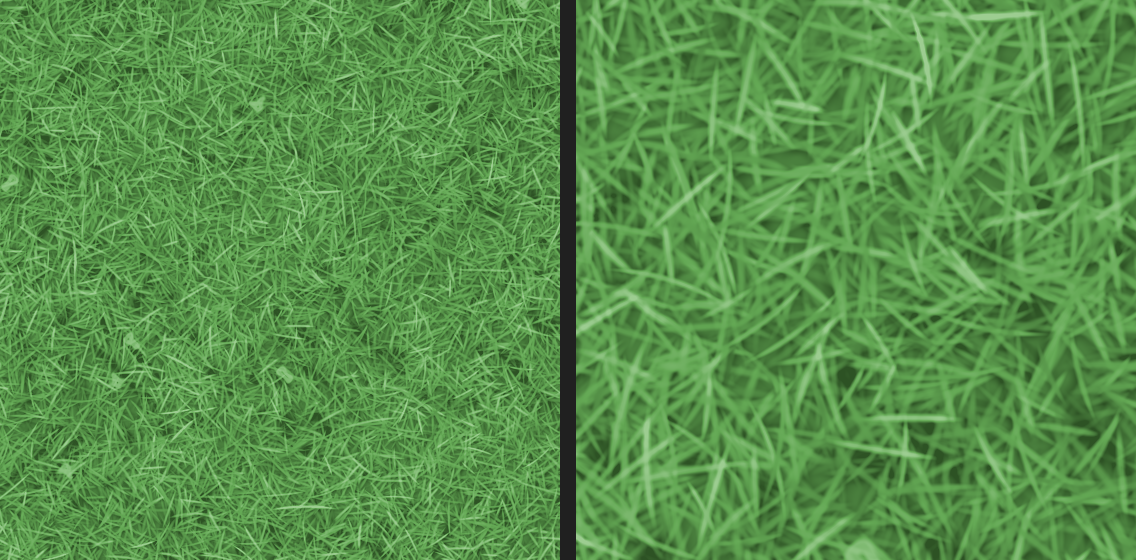
Left, the full canvas; right, a detail of the centre.
A Shadertoy shader for this texture:

```glsl
vec3 hash3(vec3 p) {
    p = fract(p * vec3(0.1031, 0.1030, 0.0973));
    p += dot(p, p.yxz + 33.33);
    return fract((p.xxy + p.yxx) * p.zyx);
}

mat2 rotation(float a) {
    return mat2(cos(a), sin(a), -sin(a), cos(a));
}

// Slow drift of the blade direction over the lawn
float flowAngle(vec2 uv) {
    return 0.5 + 1.1 * sin(uv.x * 19.0 + uv.y * 14.0) + 0.9 * sin(uv.y * 37.0 - uv.x * 29.0);
}

// Distance to the nearest of some sparse scattered points, in cells
float scatterDistance(vec2 p, float share, float seed) {
    float nearest = 2.0;
    for (int k = 0; k < 9; k++) {
        vec2 cell = floor(p) + vec2(k % 3 - 1, k / 3 - 1);
        vec3 rnd = hash3(vec3(cell + 60.0, seed));
        if (rnd.z < share) nearest = min(nearest, length(p - cell - rnd.xy));
    }
    return nearest;
}

// Lays one sheet of slightly bent, tapered blades over the tone below
float layBlades(float tone, vec2 uv, float cells, float seed, float share, float base) {
    float turn = seed * 2.4;
    vec2 shift = vec2(seed * 7.31);
    vec2 p = rotation(turn) * uv * cells + shift;
    for (int k = 0; k < 9; k++) {
        vec2 cell = floor(p) + vec2(k % 3 - 1, k / 3 - 1);
        vec3 place = hash3(vec3(cell + 90.0, seed + 3.0));
        vec3 look = hash3(vec3(cell + 170.0, seed + 41.0));
        if (fract(place.z * 17.0 + look.x * 5.0) > share) continue;

        vec2 center = cell + place.xy;
        float flow = flowAngle(rotation(-turn) * (center - shift) / cells);
        float angle = flow + turn + (place.z - 0.5) * 2.8;
        vec2 q = rotation(-angle) * (p - center);
        float halfLength = mix(0.4, 0.98, look.x);
        float along = q.x / halfLength;
        q.y += (look.y - 0.5) * 0.3 * (q.x * q.x - 0.2);

        float taper = 1.0 - smoothstep(0.3, 1.0, abs(along));
        float width = mix(0.0026, 0.0041, look.y) * cells * (0.5 + 0.5 * taper);
        float ends = 1.0 - smoothstep(0.5, 1.0, abs(along));
        float shadow = ends * (1.0 - smoothstep(0.0, width * 2.2, abs(q.y + width * 0.7)));
        float blade = ends * (1.0 - smoothstep(width * 0.1, width * 1.05, abs(q.y)));

        float bladeTone = base + (look.z - 0.5) * 0.75 + 0.12 * along;
        float cover = mix(0.55, 0.9, fract(look.x * 7.0));
        tone -= 0.09 * shadow;
        tone = mix(tone, bladeTone, cover * blade);
    }
    return tone;
}

vec3 grassColor(float tone) {
    vec3 shade = vec3(0.22, 0.39, 0.18);
    vec3 leaf = vec3(0.39, 0.66, 0.33);
    vec3 straw = vec3(0.53, 0.75, 0.48);
    vec3 color = mix(shade, leaf, clamp(tone / 0.6, -0.25, 1.0));
    return mix(color, straw, clamp((tone - 0.6) / 0.4, 0.0, 1.6));
}

void mainImage(out vec4 fragColor, in vec2 fragCoord) {
    vec2 uv = fragCoord / iResolution.y;

    // Broad drift of light, and brighter tufts
    vec2 warp = uv + 0.06 * sin(uv.yx * 17.0 + vec2(0.5, 2.1));
    float patches = sin(warp.x * 13.0 + 1.0) * sin(warp.y * 11.0 + 2.0)
                  + 0.6 * sin(warp.x * 31.0 - warp.y * 23.0);
    float tufts = 0.5 - scatterDistance(warp * 11.0, 0.9, 13.0);

    // Thatch of short blades, lighter towards the top
    float tone = 0.1;
    for (int i = 0; i < 24; i++) {
        float height = float(i) / 23.0;
        if (i == 17) {
            float hole = scatterDistance(warp * 24.0, 0.3, 5.0);
            tone -= 0.38 * (1.0 - smoothstep(0.1, 0.55, hole));
        }
        float base = mix(0.2, 0.79, height) + 0.06 * patches + 0.22 * tufts;
        tone = layBlades(tone, uv, 24.0, float(i) + 1.0, 0.95, base);
    }

    // A few long pale stalks
    tone = layBlades(tone, uv, 14.0, 31.0, 0.22, 0.95);

    // Lift the mid tones and let the brightest blades bleach
    tone = 0.16 + 0.87 * tone + 0.6 * max(tone - 0.7, 0.0);

    // Rare pale curled specks
    float speck = scatterDistance(uv * 6.0 + 0.03 * sin(uv.yx * 210.0), 0.25, 9.0);
    float curl = 1.0 - smoothstep(0.015, 0.05, abs(speck - 0.04));
    tone = mix(tone, 1.25, 0.7 * curl);

    fragColor = vec4(grassColor(tone), 1.0);
}
```
